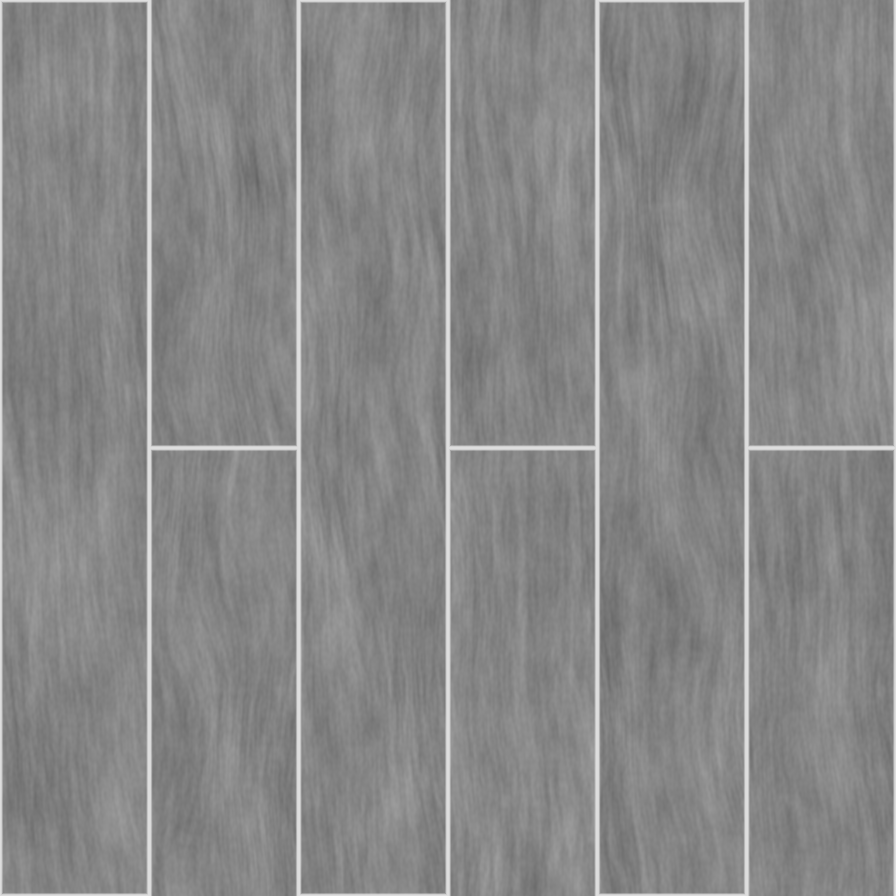
A three.js fragment shader for this texture:

```glsl
// Grey wood-look planks, six columns in a half-offset bond with thin pale joints.
#define COLUMNS 6.0
#define JOINT_HALF_WIDTH 0.0025
#define JOINT_SOFTNESS 0.0016
#define STREAK_CONTRAST 0.068
#define FIBRE_CONTRAST 0.050
#define BLOTCH_CONTRAST 0.075
#define GRAIN_LEAN 0.095
#define GRAIN_WAVE 0.022
#define WOOD_COLOR vec3(0.522)
#define JOINT_COLOR vec3(0.87)

varying vec2 vUv;

float hash(float n) {
  return fract(sin(n * 91.345 + 3.17) * 4375.85);
}

vec2 gradientAt(vec2 cell) {
  float angle = 6.28318 * fract(sin(dot(cell, vec2(127.1, 311.7))) * 4375.85);
  return vec2(cos(angle), sin(angle));
}

// Gradient noise, roughly -0.7 to 0.7
float noise(vec2 p) {
  vec2 i = floor(p);
  vec2 f = p - i;
  vec2 u = f * f * f * (f * (f * 6.0 - 15.0) + 10.0);
  float a = dot(gradientAt(i), f);
  float b = dot(gradientAt(i + vec2(1.0, 0.0)), f - vec2(1.0, 0.0));
  float c = dot(gradientAt(i + vec2(0.0, 1.0)), f - vec2(0.0, 1.0));
  float d = dot(gradientAt(i + vec2(1.0, 1.0)), f - vec2(1.0, 1.0));
  return mix(mix(a, b, u.x), mix(c, d, u.x), u.y);
}

// Brightness offset of the wood at p, measured from the plank's lower left corner
float woodGrain(vec2 p, float plank) {
  float seed = floor(hash(plank) * 60.0);
  float lean = GRAIN_LEAN * mix(0.1, 1.0, hash(plank + 20.0));
  float wave = GRAIN_WAVE * mix(0.4, 1.6, hash(plank + 40.0));

  // Bend the grain: it leans in the lower half and wavers along the plank
  vec2 g = p;
  g.x += lean * sin(1.5708 * p.y);
  g.x += wave * noise(p * vec2(9.0, 4.5) + seed);

  float streak = noise(g * vec2(75.0, 5.0) + seed);
  streak += 0.6 * noise(g * vec2(125.0, 13.0) + seed + 17.0);
  float fibre = noise(g * vec2(210.0, 34.0) + seed + 31.0);
  fibre += 0.5 * noise(p * vec2(260.0, 150.0) + seed + 47.0);
  float blotch = noise(g * vec2(16.0, 4.0) + seed + 59.0);
  blotch += 0.5 * noise(p * vec2(28.0, 15.0) + seed + 73.0);

  // Streaks fade in and out in patches
  float strength = 0.8 + 0.8 * noise(p * vec2(12.0, 5.0) + seed + 83.0);
  float tone = 0.012 * (hash(plank + 60.0) - 0.5);

  // Sparse pale scuffs
  float scuff = smoothstep(0.38, 0.62, noise(p * vec2(38.0, 24.0) + seed + 97.0));

  return STREAK_CONTRAST * streak * strength + FIBRE_CONTRAST * fibre
    + BLOTCH_CONTRAST * blotch + tone + 0.03 * scuff;
}

void main() {
  // Plank layout: every other column shifts by half a plank
  float columnX = vUv.x * COLUMNS;
  float column = mod(floor(columnX), COLUMNS);
  vec2 size = vec2(1.0 / COLUMNS, 1.0);
  vec2 local = vec2(fract(columnX) * size.x, fract(vUv.y + 0.5 * mod(column, 2.0)));

  vec3 color = WOOD_COLOR + woodGrain(local, column);

  // Joints around each plank
  vec2 edge = min(local, size - local);
  float edgeDistance = min(edge.x, edge.y);
  float joint = 1.0 - smoothstep(JOINT_HALF_WIDTH - JOINT_SOFTNESS,
                                 JOINT_HALF_WIDTH + JOINT_SOFTNESS, edgeDistance);

  gl_FragColor = vec4(mix(color, JOINT_COLOR, joint), 1.0);
}
```
